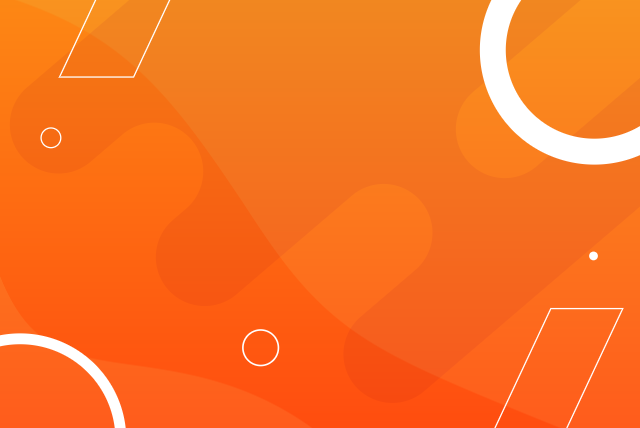
Reproduce this background procedurally as a WebGL 1 fragment shader.

```glsl
precision highp float;
// Orange abstract background: vertical gradients, a flowing ribbon between two
// curves, a shaded band of interlocking diagonal capsules, and white outlines.
// Lengths are in canvas heights, origin at the lower left.

uniform vec2 u_resolution;

const vec3 BASE_TOP = vec3(0.975, 0.575, 0.12);
const vec3 BASE_BOTTOM = vec3(1.0, 0.36, 0.11);
const vec3 RIBBON_TOP = vec3(0.99, 0.53, 0.08);
const vec3 RIBBON_BOTTOM = vec3(1.0, 0.30, 0.06);
const vec3 SHADE = vec3(0.97, 0.92, 1.05);
const vec3 WHITE = vec3(1.0);

const vec2 LANE_DIR = vec2(0.76, 0.65);     // direction of the capsules
const float LANE_FIRST = 0.3105;            // centre of the first lane
const float LANE_PITCH = 0.2285;
const float LANE_RADIUS = 0.5 * LANE_PITCH;

const vec2 BEND = vec2(0.566, 0.471);       // steepest point of the ribbon, as x and depth
const float LEAN = 0.468;                   // slant of the parallelograms
const float FRAME_HALF_HEIGHT = 0.3;
const float THIN = 0.0015;                  // half width of fine strokes

float coverage(float d) {
  return clamp(0.5 - d * u_resolution.y, 0.0, 1.0);
}

float softSign(float x) {
  return 1.0 - 2.0 / (exp(2.0 * x) + 1.0);
}

float laneCentre(float i) {
  return LANE_FIRST + i * LANE_PITCH;
}

// Capsule open to the upper right, rounded at its tip
float ray(vec2 lane, float tip, float i) {
  vec2 q = lane - vec2(tip, laneCentre(i));
  return length(vec2(min(q.x, 0.0), q.y)) - LANE_RADIUS;
}

// Bridge between two shaded lanes, hollowed by the round end of a light one
float bridge(vec2 lane, float tip, float i) {
  vec2 q = lane - vec2(tip, laneCentre(i));
  float slab = max(-q.x, abs(q.y) - LANE_PITCH);
  return max(slab, LANE_RADIUS - length(q));
}

float shadedBand(vec2 p) {
  vec2 q = p - vec2(0.0, 1.0);
  vec2 lane = vec2(dot(q, LANE_DIR), dot(q, vec2(LANE_DIR.y, -LANE_DIR.x)));
  float d = min(ray(lane, -0.085, 0.0), bridge(lane, 0.0135, 1.0));
  d = min(d, ray(lane, -0.027, 2.0));
  d = min(d, bridge(lane, 0.3275, 3.0));
  d = min(d, ray(lane, 0.159, 4.0));
  return max(d, -ray(lane, 0.70, 3.0));
}

// Ribbon between an S-shaped upper edge and a sagging lower edge
float ribbon(vec2 p) {
  float depth = 1.0 - p.y;
  float x = p.x - BEND.x;
  float upper = BEND.y + (x < 0.0
    ? 0.195 * x + 0.391 * softSign(x / 0.303)
    : 0.400 * x + 0.232 * softSign(x / 0.205));
  float lower = 0.645 + 0.205 * (1.0 - exp(-p.x / 0.082))
    + 0.152 * pow(p.x / 0.732, 3.5);
  return max(upper - depth, depth - lower) / 1.7;
}

float ring(vec2 p, vec2 centre, float radius, float halfWidth) {
  return abs(length(p - centre) - radius) - halfWidth;
}

float frame(vec2 p, vec2 centre, float halfWidth) {
  vec2 q = p - centre;
  float side = (abs(q.x - LEAN * q.y) - halfWidth) * inversesqrt(1.0 + LEAN * LEAN);
  return abs(max(side, abs(q.y) - FRAME_HALF_HEIGHT)) - THIN;
}

float ornaments(vec2 p) {
  // Bold rings in opposite corners
  float d = ring(p, vec2(1.3887, 0.883), 0.2373, 0.0303);
  d = min(d, ring(p, vec2(0.047, -0.027), 0.2354, 0.0127));
  // Small circles and a dot
  d = min(d, ring(p, vec2(0.119, 0.678), 0.0230, THIN));
  d = min(d, ring(p, vec2(0.609, 0.1875), 0.0415, 0.0019));
  d = min(d, length(p - vec2(1.3867, 0.402)) - 0.0102);
  // Slanted frames running off the canvas
  d = min(d, frame(p, vec2(0.366, 1.12), 0.0865));
  return min(d, frame(p, vec2(1.2306, -0.021), 0.084));
}

void main() {
  vec2 p = gl_FragCoord.xy / u_resolution.y;
  vec3 base = mix(BASE_BOTTOM, BASE_TOP, p.y);
  vec3 flow = mix(RIBBON_BOTTOM, RIBBON_TOP, p.y);
  vec3 color = mix(base, flow, coverage(ribbon(p)));
  color *= mix(vec3(1.0), SHADE, coverage(shadedBand(p)));
  color = mix(color, WHITE, coverage(ornaments(p)));
  gl_FragColor = vec4(color, 1.0);
}
```
